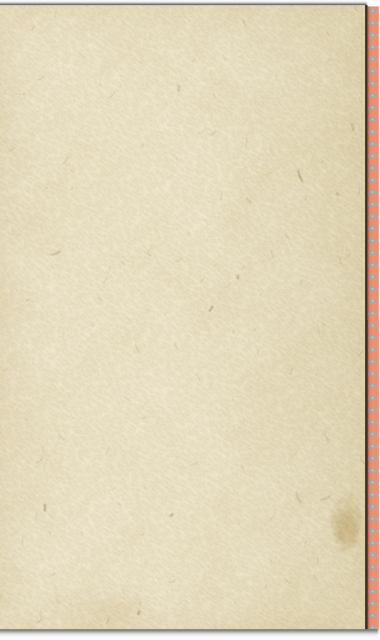
This texture is drawn by a WebGL 2 fragment shader. Its source:

```glsl
#version 300 es
precision highp float;
// Aged cream paper with fibres and a stain, framed by soft shadows and a beaded coral ribbon.
uniform vec2 u_resolution;
out vec4 fragColor;

vec2 hash2(vec2 p) {
    vec3 q = fract(p.xyx * vec3(0.1031, 0.1030, 0.0973));
    q += dot(q, q.yzx + 33.33);
    return fract((q.xx + q.yz) * q.zy);
}

// Distance to the nearest scattered point
float cellular(vec2 p) {
    vec2 cell = floor(p), f = fract(p);
    float nearest = 8.0;
    for (int y = -1; y <= 1; y++)
    for (int x = -1; x <= 1; x++) {
        vec2 offset = vec2(x, y);
        nearest = min(nearest, length(offset + hash2(cell + offset) - f));
    }
    return nearest;
}

// Layered, warped sines for broad mottling
float mottle(vec2 p) {
    float sum = 0.0, amplitude = 0.5;
    for (int i = 0; i < 5; i++) {
        p += 0.7 * sin(p.yx * 1.3 + float(i));
        sum += amplitude * sin(p.x) * sin(p.y + 1.7);
        p = mat2(1.5, 1.1, -1.1, 1.5) * p + 2.3;
        amplitude *= 0.62;
    }
    return sum;
}

// Short, curved strokes, one candidate per cell
float fibres(vec2 p, float density, float thickness) {
    vec2 cell = floor(p), f = fract(p);
    float ink = 0.0;
    for (int y = -1; y <= 1; y++)
    for (int x = -1; x <= 1; x++) {
        vec2 offset = vec2(x, y);
        vec2 place = hash2(cell + offset), kind = hash2(cell + offset + 71.0);
        float angle = 0.4 + 2.2 * kind.x;
        vec2 along = vec2(cos(angle), sin(angle));
        vec2 d = f - offset - place;
        float t = dot(d, along);
        float bend = dot(d, vec2(-along.y, along.x)) + (kind.x - 0.5) * t * t * 3.0;
        float reach = 0.08 + 0.22 * place.x;
        float stroke = exp(-bend * bend / (thickness * thickness))
                     * (1.0 - smoothstep(reach * 0.4, reach, abs(t)));
        ink = max(ink, stroke * step(kind.y, density) * (0.35 + 0.65 * place.y));
    }
    return ink;
}

vec3 paper(vec2 p) {
    // Base tone, yellower toward the right and the rim
    vec3 color = mix(vec3(0.914, 0.876, 0.765), vec3(0.885, 0.843, 0.715),
                     smoothstep(0.25, 0.57, p.x));
    float rim = min(min(p.x, 0.570 - p.x), min(p.y - 0.017, 0.992 - p.y));
    color -= vec3(0.025, 0.032, 0.045) * exp(-max(rim, 0.0) * 25.0);
    color -= vec3(0.008, 0.012, 0.022) * mottle(p * 17.0);
    color -= vec3(0.006, 0.009, 0.015) * mottle(p * 58.0 + 9.0);

    // Slanted grain
    vec2 slanted = mat2(0.82, 0.57, -0.57, 0.82) * p;
    color += 0.045 * (cellular(slanted * vec2(85.0, 200.0)) - 0.48);
    color += 0.028 * (cellular(p * 260.0) - 0.48);

    // Pale and brown fibres, then sparse dark flecks
    color += vec3(0.030, 0.032, 0.036) * fibres(p * 42.0, 0.6, 0.04);
    color -= vec3(0.055, 0.075, 0.105) * fibres(p * 28.0 + 13.0, 0.35, 0.035);
    color -= vec3(0.14, 0.18, 0.22) * fibres(p * 19.0 + 37.0, 0.08, 0.04);

    // Ragged stain near the lower right, with a faint one at the foot
    vec2 d = (p - vec2(0.543, 0.180)) / vec2(0.025, 0.044);
    float stain = 1.0 - smoothstep(0.25, 1.25, length(d) + 0.45 * mottle(p * 95.0));
    color -= vec3(0.075, 0.105, 0.155) * stain;
    d = (p - vec2(0.170, 0.044)) / vec2(0.055, 0.028);
    color -= vec3(0.020, 0.030, 0.045) * exp(-dot(d, d));
    return color;
}

vec3 ribbon(vec2 p) {
    vec3 color = vec3(0.925, 0.565, 0.455);
    // Repeated teardrops with a thin thread between them
    vec2 d = vec2(p.x - 0.582, (fract((p.y - 0.010) / 0.0189) - 0.5) * 0.0189);
    float halfHeight = 0.0042 * (1.0 - smoothstep(-0.001, 0.010, d.x));
    float drop = smoothstep(-0.0065, -0.0035, d.x)
               * (1.0 - smoothstep(halfHeight - 0.0010, halfHeight + 0.0010, abs(d.y)));
    float thread = 1.0 - smoothstep(0.0005, 0.0018, abs(d.y + 0.0015 - 18.0 * d.x * d.x));
    color = mix(color, vec3(0.73, 0.70, 0.67), 0.65 * thread);
    color = mix(color, vec3(0.66, 0.66, 0.65), 0.9 * drop);
    color += 0.14 * exp(-dot(d, d) / 0.000002);
    // Shade cast by the paper
    return color * (1.0 - 0.45 * exp(-max(p.x - 0.5745, 0.0) / 0.0018));
}

// Smooth-edged box coverage
float box(vec2 p, vec2 low, vec2 high) {
    float aa = 0.7 / u_resolution.y;
    vec2 inside = smoothstep(low - aa, low + aa, p) * (1.0 - smoothstep(high - aa, high + aa, p));
    return inside.x * inside.y;
}

void main() {
    vec2 p = gl_FragCoord.xy / u_resolution.y;
    vec3 color = vec3(0.985);
    // Shadows above and below
    float above = exp(-pow(max(p.y - 0.992, 0.0) / 0.0036, 2.0)) * (1.0 - smoothstep(0.570, 0.576, p.x));
    float below = exp(-pow(max(0.017 - p.y, 0.0) / 0.0062, 2.0)) * (1.0 - smoothstep(0.588, 0.594, p.x));
    color = mix(color, vec3(0.40), above * step(0.5, p.y));
    color = mix(color, vec3(0.48), below * step(p.y, 0.5));
    // Ribbon, dark spine and sheet
    color = mix(color, ribbon(p), box(p, vec2(0.574, 0.017), vec2(0.592, 0.990)));
    color = mix(color, vec3(0.24, 0.17, 0.13), box(p, vec2(0.569, 0.017), vec2(0.5742, 0.992)));
    color = mix(color, paper(p), box(p, vec2(-0.1, 0.017), vec2(0.5705, 0.992)));
    fragColor = vec4(clamp(color, 0.0, 1.0), 1.0);
}
```
